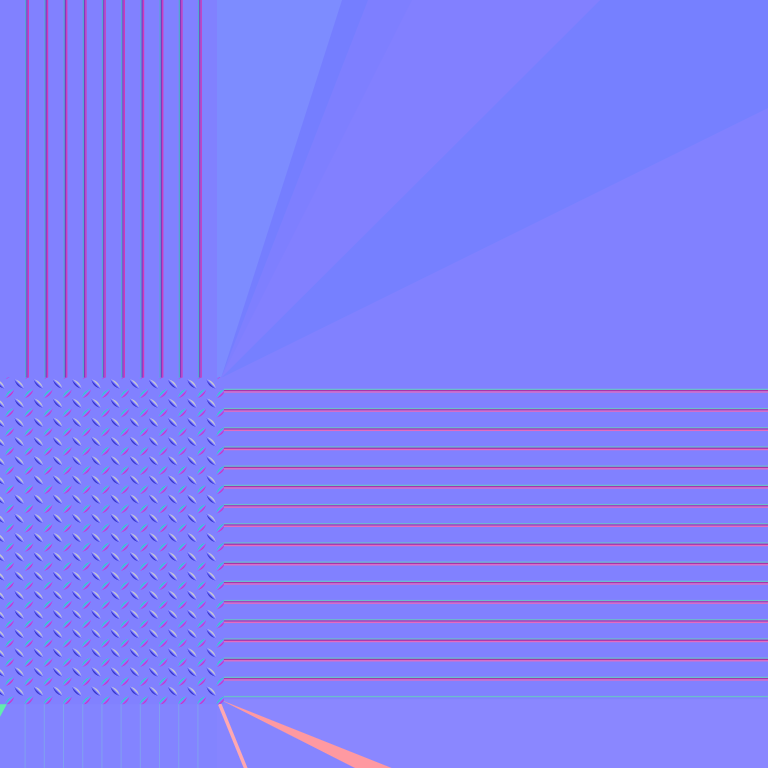
Reproduce this texture map procedurally as a WebGL 2 fragment shader.

```glsl
#version 300 es
precision highp float;
// Tangent-space normal map: a diamond tread plate with stretched edge lines and flat facets.

#define PITCH 0.025         // tread and line spacing
#define PLATE_RIGHT 0.2915
#define PLATE_TOP 0.5085
#define PLATE_BOTTOM 0.083
#define COLUMN_RIGHT 0.2826
#define LUG_LENGTH 0.0088   // half length of one lug
#define LUG_WIDTH 0.0027    // half width of one lug
#define LUG_TILT 0.82
#define STRIPE 0.0017       // width of one stripe in a line

uniform vec2 u_resolution;
out vec4 fragColor;

float pixel;

// Smooth coverage of the half-space d > 0.
float cover(float d) { return clamp(d / pixel + 0.5, 0.0, 1.0); }

// Area coverage of a band, exact even below one pixel.
float band(float d, float width) {
  float lo = max(d - 0.5 * pixel, -0.5 * width);
  float hi = min(d + 0.5 * pixel, 0.5 * width);
  return clamp((hi - lo) / pixel, 0.0, 1.0);
}

// Coverage right of a ray; slope is dx over dy.
float rightOf(vec2 d, float slope) {
  return cover((d.x - slope * d.y) / sqrt(1.0 + slope * slope));
}

float repeatAround(float x, float center) {
  return mod(x - center + 0.5 * PITCH, PITCH) - 0.5 * PITCH;
}

// Raised lens-shaped lug whose sides tilt along the across direction.
vec3 addLug(vec3 color, vec2 p, vec2 across) {
  vec2 along = vec2(across.y, -across.x);
  float u = dot(p, along) / LUG_LENGTH;
  float v = dot(p, across);
  float width = LUG_WIDTH * (1.0 - u * u);
  float tilt = LUG_TILT * clamp(v / (0.6 * LUG_WIDTH), -1.0, 1.0);
  vec3 normal = vec3(across * tilt, sqrt(1.0 - tilt * tilt));
  return mix(color, 0.5 + 0.5 * normal, cover(width - abs(v)));
}

// Three neighbouring stripes across one line.
vec3 addLine(vec3 color, float d, vec3 lit, vec3 core, vec3 shade) {
  color = mix(color, lit, band(d + STRIPE, STRIPE));
  color = mix(color, core, band(d, STRIPE));
  return mix(color, shade, band(d - STRIPE, STRIPE));
}

vec3 upperFacets(vec2 p) {
  vec2 d = p - vec2(0.2878, 0.5078);
  vec3 color = vec3(0.49, 0.55, 1.0);
  color = mix(color, vec3(0.46, 0.495, 1.0), rightOf(d, 0.32));
  color = mix(color, vec3(0.494, 0.498, 1.0), rightOf(d, 0.389));
  color = mix(color, vec3(0.51, 0.50, 1.0), rightOf(d, 0.505));
  color = mix(color, vec3(0.463, 0.502, 1.0), rightOf(d, 1.003));
  return mix(color, vec3(0.505, 0.507, 1.0), rightOf(d, 2.026));
}

vec3 lowerFacets(vec2 p) {
  vec2 d = vec2(p.x - 0.2878, 0.0885 - p.y);
  vec3 color = vec3(0.525, 0.52, 1.0);
  vec3 salmon = vec3(1.0, 0.60, 0.63);
  color = mix(color, salmon, rightOf(d, 1.97));
  color = mix(color, vec3(0.54, 0.53, 1.0), rightOf(d, 2.51));
  float strip = d.x + 0.0018 - 0.406 * (d.y - 0.0052);
  return mix(color, vec3(1.0, 0.66, 0.69), band(strip * 0.927, 0.0046));
}

void main() {
  vec2 p = gl_FragCoord.xy / u_resolution;
  pixel = 1.0 / u_resolution.y;
  vec3 base = vec3(0.505, 0.507, 1.0);
  float above = cover(p.y - PLATE_TOP);
  float below = cover(PLATE_BOTTOM - p.y);

  // Upper left: stretched vertical lines.
  vec3 column = base;
  float inColumn = cover(p.x - 0.02) * cover(0.27 - p.x);
  vec3 lines = addLine(base, repeatAround(p.x, 0.0352),
    vec3(0.32, 0.66, 0.82), vec3(0.50, 0.22, 0.74), vec3(0.82, 0.22, 0.72));
  column = mix(column, lines, inColumn);

  // Lower left: faint seams and a small green corner.
  vec3 foot = vec3(0.515, 0.517, 1.0);
  foot = mix(foot, vec3(0.50, 0.63, 0.94), inColumn * band(repeatAround(p.x, 0.0327), 0.0013));
  float corner = (0.0835 - p.y) * 0.54 + p.x - 0.0095;
  foot = mix(foot, vec3(0.38, 0.93, 0.68), cover(-corner - pixel * 0.3));

  // Plate: two lattices of crossed lugs.
  vec3 plate = base;
  vec2 even = vec2(repeatAround(p.x, 0.0), repeatAround(p.y, 0.0));
  vec2 odd = vec2(repeatAround(p.x, 0.5 * PITCH), repeatAround(p.y, 0.5 * PITCH));
  plate = addLug(plate, even, vec2(0.7071, 0.7071));
  plate = addLug(plate, odd, vec2(0.7071, -0.7071));

  // Right: stretched horizontal lines, with only a lit edge on the last.
  float row = -repeatAround(p.y, 0.4913);
  vec3 lit = vec3(0.42, 0.74, 0.80);
  vec3 rows = addLine(base, row, lit, vec3(0.66, 0.20, 0.66), vec3(0.90, 0.42, 0.75));
  vec3 lastRow = mix(base, lit, band(row + STRIPE, STRIPE));
  rows = mix(lastRow, rows, cover(p.y - 0.104));

  vec3 left = mix(mix(plate, column, above), foot, below);
  vec3 right = mix(rows, upperFacets(p), above);
  right = mix(right, lowerFacets(p), cover(0.0895 - p.y));
  float edge = mix(PLATE_RIGHT, COLUMN_RIGHT, max(above, below));
  fragColor = vec4(mix(left, right, cover(p.x - edge)), 1.0);
}
```
